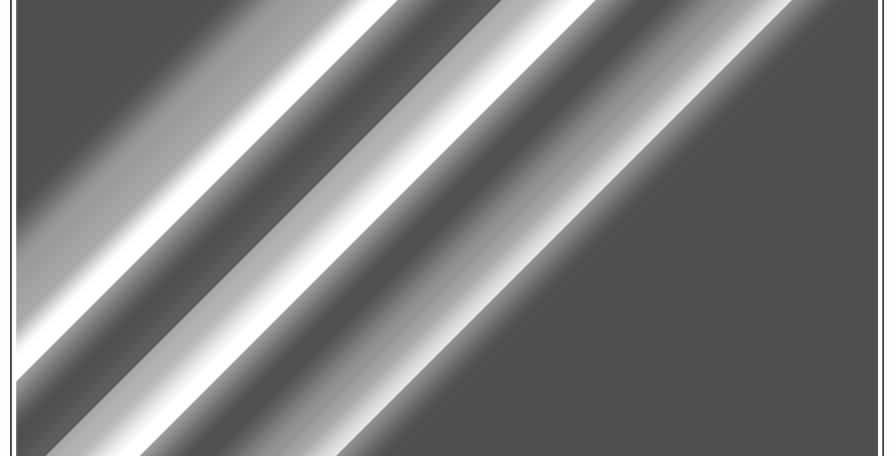
Reproduce this background procedurally as a Shadertoy shader.

```glsl
#define BASE_GREY 0.31
#define PAPER vec3(0.995)
#define LINE_GREY vec3(0.22)
#define PANEL_LEFT 0.0182
#define PANEL_RIGHT 0.9798
#define LINE_LEFT 0.0122
#define LINE_RIGHT 0.9857
#define LINE_HALF 0.0009
#define TAIL_WIDTH 0.125

// Soft step across an edge, feather given in the same units
float edgeStep(float edge, float x, float feather) {
    return smoothstep(edge - feather, edge + feather, x);
}

// Brightness added by one glossy fold:
// rise = start and end of the body, shine = start and end of the highlight,
// levels = body, highlight and tail brightness
float fold(float s, vec2 rise, vec2 shine, float edge, vec3 levels, float feather) {
    float lit = levels.x * smoothstep(rise.x, rise.y, s);
    lit += 0.04 * smoothstep(rise.y, shine.x, s);
    lit += levels.y * smoothstep(shine.x, shine.y, s);
    float fade = 1.0 - smoothstep(-0.4 * TAIL_WIDTH, TAIL_WIDTH, s - edge);
    return mix(lit, levels.z * fade, edgeStep(edge, s, feather));
}

// Thin vertical rule
float rule(float x, float centre, float feather) {
    return 1.0 - edgeStep(LINE_HALF, abs(x - centre), feather);
}

void mainImage(out vec4 fragColor, in vec2 fragCoord) {
    vec2 uv = fragCoord / iResolution.xy;
    float feather = 0.5 / iResolution.x;

    // Distance along the falling diagonal, in canvas heights
    float s = uv.x * iResolution.x / iResolution.y + 1.0 - uv.y;
    float soft = 1.0 / iResolution.y;

    // Three folds over a flat ground
    float grey = BASE_GREY;
    grey += fold(s, vec2(0.475, 0.640), vec2(0.735, 0.825), 0.872, vec3(0.30, 0.35, 0.38), soft);
    grey += fold(s, vec2(1.100 - soft, 1.100 + soft), vec2(1.150, 1.275), 1.306, vec3(0.35, 0.30, 0.39), soft);
    grey += fold(s, vec2(1.440, 1.610), vec2(1.625, 1.740), 1.737, vec3(0.28, 0.27, 0.33), soft);

    // Faint lift just before the middle fold
    grey += 0.06 * smoothstep(1.0, 1.1, s) * (1.0 - edgeStep(1.1, s, soft));

    // Side margins with rules
    float panel = edgeStep(PANEL_LEFT, uv.x, feather) * (1.0 - edgeStep(PANEL_RIGHT, uv.x, feather));
    float rules = max(rule(uv.x, LINE_LEFT, feather), rule(uv.x, LINE_RIGHT, feather));
    vec3 colour = mix(mix(PAPER, LINE_GREY, rules), vec3(min(grey, 1.0)), panel);
    fragColor = vec4(colour, 1.0);
}
```
